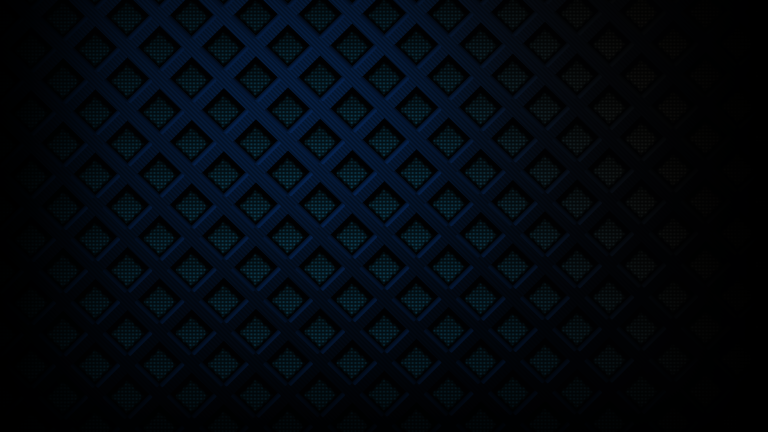
Write a WebGL 1 fragment shader that draws this pattern.

```glsl
precision highp float;
// Dark blue diagonal lattice with bevelled diamond holes over a fine wire mesh.

uniform vec2 u_resolution;

const float TAU = 6.2831853;

float boxDistance(vec2 p, vec2 halfSize) {
  vec2 d = abs(p) - halfSize;
  return length(max(d, 0.0)) + min(max(d.x, d.y), 0.0);
}

float coverage(float dist, float blur) {
  return 1.0 - smoothstep(-blur, blur, dist);
}

// Soft elliptical pool of light
float spotlight(vec2 p, vec2 center, vec2 radius) {
  vec2 d = (p - center) / radius;
  return exp(-dot(d, d));
}

// Rounded bar along the lower-left side of a hole: x is coverage, y is shade
vec2 bevel(vec2 c, float blur) {
  float bar = coverage(boxDistance(c + vec2(0.385, 0.0), vec2(0.025, 0.325)) - 0.025, blur);
  float crest = 0.55 + 0.55 * smoothstep(-0.33, -0.41, c.x);
  return vec2(bar, crest);
}

void main() {
  // Height spans one unit, centred on the canvas
  vec2 p = (gl_FragCoord.xy - 0.5 * u_resolution) / u_resolution.y;

  // Slightly sheared diagonal grid: x points up-right, y points up-left
  vec2 g = (p - vec2(0.001, 0.031 + 0.01 * p.x)) / vec2(0.1487, 0.1462);
  vec2 c = fract(vec2(g.x + g.y, g.y - g.x) + 0.5) - 0.5;
  float blur = 6.5 / u_resolution.y;

  // Lighting: a tight pool on the lattice, a wider one in the holes
  float topLight = spotlight(p, vec2(-0.18, 0.27), vec2(0.56, 0.48));
  float wideLight = spotlight(p, vec2(-0.12, 0.02), vec2(0.82, 0.62));
  float warmth = smoothstep(0.1, 0.8, p.x + 0.35 * p.y);

  // Lattice face with fine diagonal grooves
  float groove = 0.5 + 0.5 * sin(TAU * (p.x + p.y) / 0.0105);
  vec3 faceTint = mix(vec3(0.014, 0.098, 0.215), vec3(0.055, 0.07, 0.085), warmth);
  vec3 color = faceTint * topLight * (0.72 + 0.42 * groove);
  color += vec3(0.003, 0.004, 0.009);

  // Holes, black where the upper sides cast their shadow
  float hole = coverage(boxDistance(c, vec2(0.34)), blur);
  color = mix(color, vec3(0.003, 0.005, 0.008), hole);

  // Wire mesh seen through each hole, with a softly scalloped edge
  vec2 m = c + 0.035;
  float scallop = 0.012 * sin(TAU * 5.0 * (m.x - m.y));
  float opening = coverage(boxDistance(m, vec2(0.215)) - 0.03 + scallop, blur + 0.025);
  vec2 wires = 0.5 + 0.5 * cos(TAU * p / 0.0083);
  float mesh = 0.4 + 0.85 * wires.x * wires.y + 0.15 * wires.y;
  vec3 meshTint = mix(vec3(0.03, 0.155, 0.21), vec3(0.105, 0.1, 0.085), warmth);
  float depth = 0.75 + 0.35 * smoothstep(0.3, -0.25, c.x + c.y);
  color = mix(color, meshTint * mesh * depth * wideLight, opening * hole);

  // Lit bevels along both lower sides
  vec3 rimTint = mix(vec3(0.018, 0.125, 0.29), vec3(0.07, 0.085, 0.1), warmth);
  float rimLight = 0.6 * wideLight + 0.4 * topLight;
  vec2 leftRim = bevel(c, blur);
  vec2 rightRim = bevel(c.yx, blur);
  color = mix(color, rimTint * rimLight * leftRim.y * 0.7, leftRim.x);
  color = mix(color, rimTint * rimLight * rightRim.y, rightRim.x);

  // Darkened canvas borders
  float border = smoothstep(0.95, 0.55, abs(p.x)) * smoothstep(0.62, 0.3, -p.y);
  gl_FragColor = vec4(color * border, 1.0);
}
```
